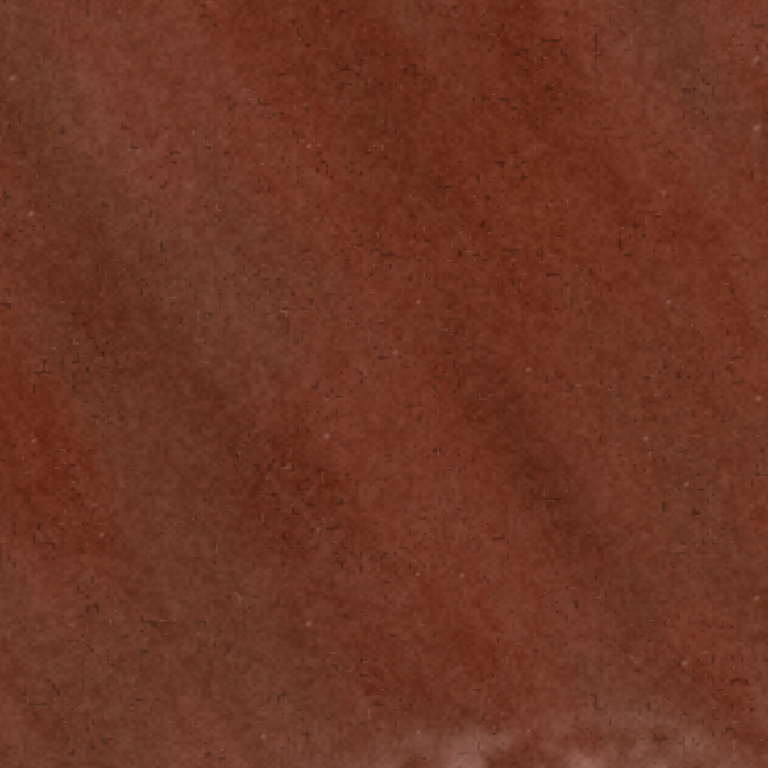
This texture is drawn by a WebGL 2 fragment shader. Its source:

```glsl
#version 300 es
precision highp float;

uniform vec2 u_resolution;
out vec4 fragColor;

#define DARK_RUST vec3(0.365, 0.158, 0.088)
#define RED_RUST vec3(0.440, 0.195, 0.118)
#define DUSTY_BROWN vec3(0.468, 0.258, 0.196)
#define UMBER vec3(0.405, 0.225, 0.152)
#define PALE_PINK vec3(0.640, 0.470, 0.430)
#define STREAK_DIR vec2(0.53, -0.848)
#define GRAIN_FREQ 185.0
#define GRAIN_AMOUNT 0.085
#define PIT_DEPTH 0.24
#define FLECK_CELLS 34.0

float hash(vec2 p) {
    vec3 q = fract(vec3(p.xyx) * 0.1031);
    q += dot(q, q.yzx + 33.33);
    return fract((q.x + q.y) * q.z);
}

float noise(vec2 p) {
    vec2 i = floor(p), f = fract(p);
    f = f * f * (3.0 - 2.0 * f);
    return mix(mix(hash(i), hash(i + vec2(1, 0)), f.x),
               mix(hash(i + vec2(0, 1)), hash(i + vec2(1, 1)), f.x), f.y);
}

float fbm(vec2 p) {
    float sum = 0.0, amp = 0.5;
    for (int i = 0; i < 4; i++) {
        sum += amp * noise(p);
        p = mat2(1.6, 1.2, -1.2, 1.6) * p + 17.3;
        amp *= 0.5;
    }
    return sum / 0.9375;
}

// Coordinates across (x) and along (y) the streaks
vec2 streakSpace(vec2 p) {
    return vec2(dot(p, vec2(-STREAK_DIR.y, STREAK_DIR.x)), dot(p, STREAK_DIR));
}

// Soft elongated spot lying along the streaks
float softStreak(vec2 uv, vec2 center, vec2 size) {
    vec2 d = streakSpace(uv - center) / size;
    return exp(-dot(d, d));
}

// Sparse soft flecks, one per chosen cell
float flecks(vec2 uv) {
    vec2 p = uv * FLECK_CELLS, id = floor(p);
    vec2 center = 0.3 + 0.4 * vec2(hash(id + 5.1), hash(id + 9.7));
    float d = length(streakSpace(fract(p) - center) * vec2(1.1, 1.4));
    float size = 0.16 + 0.14 * hash(id + 3.3);
    return step(hash(id + 83.0), 0.015) * (1.0 - smoothstep(0.0, size, d));
}

void main() {
    vec2 uv = gl_FragCoord.xy / u_resolution;
    vec2 s = streakSpace(uv) + 0.03 * (fbm(uv * 5.0) - 0.5);

    // Broad stains and slanted streaks
    float stain = fbm(uv * 3.0 + 4.0);
    float streak = fbm(s * vec2(11.0, 2.2) + 21.0);
    float fineStreak = fbm(s * vec2(32.0, 6.0) + 50.0);
    float redness = softStreak(uv, vec2(0.56, 0.70), vec2(0.20, 0.34));
    float dust = 0.38 + 0.9 * (stain - 0.5) + 0.9 * (streak - 0.5)
               + 0.6 * (fineStreak - 0.5) - 0.4 * redness
               + 0.5 * (1.0 - smoothstep(0.0, 0.55, uv.y + 0.3 * uv.x));
    vec3 color = mix(RED_RUST, DUSTY_BROWN, clamp(dust, 0.0, 1.0));

    // Cooler brown veils
    float veil = smoothstep(0.38, 0.68, fbm(s * vec2(8.0, 3.0) + 92.0));
    color = mix(color, UMBER, 0.75 * veil * (1.0 - 0.7 * redness));

    // Darker bands
    float shade = 0.45 * smoothstep(0.45, 0.75, 1.0 - streak);
    shade += 0.80 * softStreak(uv, vec2(0.70, 0.39), vec2(0.050, 0.22));
    shade += 0.35 * softStreak(uv, vec2(0.36, 0.39), vec2(0.045, 0.12));
    shade += 0.35 * softStreak(uv, vec2(0.07, 0.62), vec2(0.060, 0.20));
    color = mix(color, DARK_RUST, clamp(shade, 0.0, 0.8));

    // Pale bloom along the lower edge
    vec2 b = (uv - vec2(0.74, -0.02)) / vec2(0.22, 0.075);
    float bloom = exp(-dot(b, b)) * smoothstep(0.15, 0.85, fbm(uv * vec2(20.0, 28.0)));
    color = mix(color, PALE_PINK, clamp(1.1 * bloom, 0.0, 0.8));

    // Fine leathery grain, with a little tint variation
    vec2 g = uv * GRAIN_FREQ;
    float fine = noise(g) - 0.5;
    float medium = noise(mat2(0.8, 0.6, -0.6, 0.8) * g * 0.55 + 71.0) - 0.5;
    color += GRAIN_AMOUNT * (0.65 * fine + 0.4 * medium) * vec3(1.0, 0.85, 0.8);
    color += 0.030 * (noise(uv * 70.0 + 31.0) - 0.5) * vec3(0.5, 1.0, 1.0);

    // Irregular dark pits and small glints, gathered in patches
    float patches = 0.35 + 0.65 * smoothstep(0.3, 0.7, noise(uv * 22.0 + 8.0));
    float pits = smoothstep(0.76, 0.97, noise(g * 0.85 + 140.0));
    float glints = smoothstep(0.86, 1.0, noise(g * 0.9 + 260.0));
    color *= 1.0 - PIT_DEPTH * pits * patches;
    color = mix(color, PALE_PINK, 0.30 * glints * patches + 0.5 * flecks(uv));

    fragColor = vec4(clamp(color, 0.0, 1.0), 1.0);
}
```
